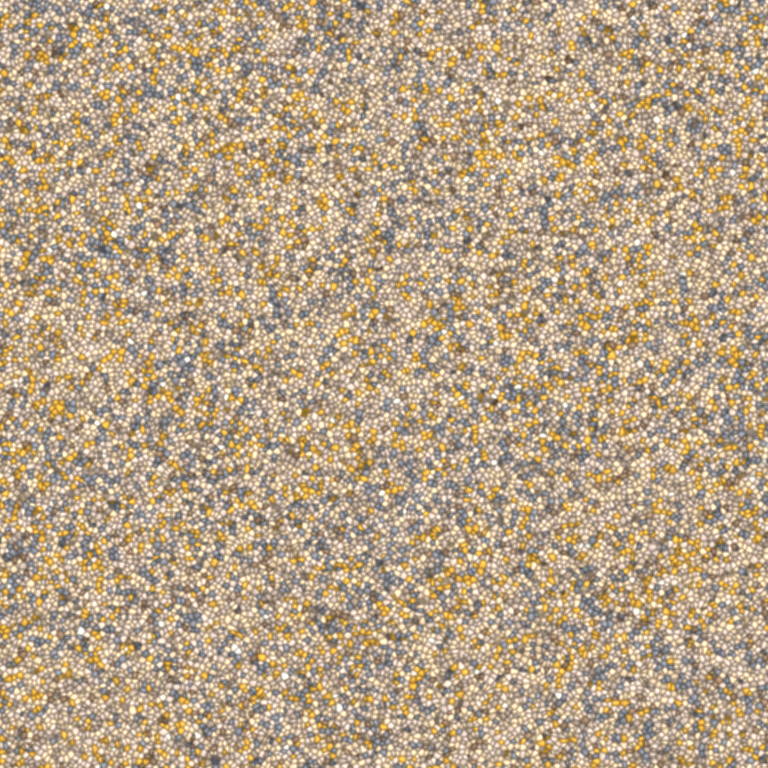
This texture is drawn by a WebGL 1 fragment shader. Its source:

```glsl
precision highp float;

uniform vec2 u_resolution;

const float GRAINS = 142.0;    // grains across the canvas
const float SOFTNESS = 0.0038; // smallest filter width, in canvas units
const float TILT = 0.6;        // turns the grain lattice off the axes

const vec3 CREAM = vec3(0.91, 0.80, 0.65);
const vec3 ROSE  = vec3(0.86, 0.77, 0.70);
const vec3 TAUPE = vec3(0.70, 0.62, 0.55);
const vec3 BROWN = vec3(0.57, 0.46, 0.36);
const vec3 SLATE = vec3(0.50, 0.51, 0.54);
const vec3 GOLD  = vec3(0.88, 0.66, 0.24);
const vec3 SPARK = vec3(1.00, 0.97, 0.90);

vec2 hash2(vec2 p) {
  vec3 q = fract(p.xyx * vec3(0.1031, 0.1030, 0.0973));
  q += dot(q, q.yzx + 33.33);
  return fract((q.xx + q.yz) * q.zy);
}

float cornerSlope(vec2 corner, vec2 offset) {
  return dot(hash2(corner) * 2.0 - 1.0, offset);
}

float gradientNoise(vec2 p) {
  vec2 i = floor(p);
  vec2 f = p - i;
  vec2 u = f * f * f * (f * (f * 6.0 - 15.0) + 10.0);
  vec2 e = vec2(1.0, 0.0);
  float low = mix(cornerSlope(i, f), cornerSlope(i + e, f - e), u.x);
  float high = mix(cornerSlope(i + e.yx, f - e.yx),
                   cornerSlope(i + e.xx, f - e.xx), u.x);
  return mix(low, high, u.y);
}

// Broad drift plus small clusters
float patches(vec2 p, float seed) {
  return gradientNoise(p * 5.0 + seed) + gradientNoise(p * 28.0 + seed * 2.0);
}

// Mineral of one grain; gold and slate gather in patches
vec3 grainColor(vec2 cell) {
  vec2 place = cell / GRAINS;
  vec2 pick = hash2(cell + 71.0);
  vec2 tone = hash2(cell + 191.0);
  float goldShare = clamp(0.12 + 0.14 * patches(place, 13.0), 0.02, 0.35);
  float slateShare = clamp(0.15 + 0.19 * patches(place, 47.0), 0.02, 0.45);

  vec3 color = mix(CREAM, ROSE, step(0.40, pick.y));
  color = mix(color, TAUPE, step(0.73, pick.y));
  color = mix(color, BROWN, step(0.95, pick.y));
  color = mix(color, SLATE, step(1.0 - slateShare, pick.x));
  color = mix(color, GOLD, step(pick.x, goldShare));
  color *= 0.88 + 0.24 * tone.x;
  return mix(color, SPARK, step(0.995, tone.y));
}

// Packed grains of mixed size with soft seams and small highlights
vec3 sand(vec2 p) {
  vec2 base = floor(p);
  vec2 grain = base;
  vec2 toSite = vec2(0.0);
  float nearest = 8.0;
  float second = 8.0;
  for (int y = -1; y <= 1; y++) {
    for (int x = -1; x <= 1; x++) {
      vec2 cell = base + vec2(float(x), float(y));
      vec2 offset = p - cell - hash2(cell);
      float d = length(offset) * mix(0.85, 1.2, hash2(cell + 37.0).x);
      if (d < nearest) {
        second = nearest;
        nearest = d;
        grain = cell;
        toSite = offset;
      } else {
        second = min(second, d);
      }
    }
  }
  float body = smoothstep(0.0, 0.42, second - nearest);
  vec2 glintOffset = toSite - vec2(0.02, 0.14);
  float glint = exp(-dot(glintOffset, glintOffset) * 14.0);
  float shade = mix(0.60, 1.12, body);
  return grainColor(grain) * shade + 0.15 * glint * body;
}

mat2 rotation(float angle) {
  float c = cos(angle);
  float s = sin(angle);
  return mat2(c, s, -s, c);
}

void main() {
  vec2 uv = gl_FragCoord.xy / u_resolution.y;
  float width = max(1.0 / u_resolution.y, SOFTNESS);
  mat2 toGrains = rotation(TILT) * GRAINS;

  // Average a small grid of samples to smooth the edges
  vec3 color = vec3(0.0);
  for (int y = -1; y <= 1; y++) {
    for (int x = -1; x <= 1; x++) {
      vec2 shift = vec2(float(x), float(y)) * width / 3.0;
      color += sand(toGrains * (uv + shift));
    }
  }
  gl_FragColor = vec4(clamp(color / 9.0, 0.0, 1.0), 1.0);
}
```
